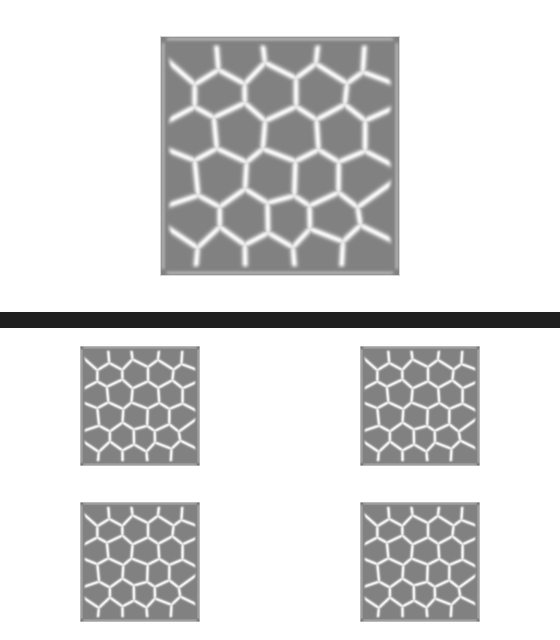
Top: one tile. Bottom: repeated 2 by 2.
Reproduce this pattern procedurally as a Shadertoy shader.

```glsl
const float SIDE = 0.765;            // panel side in canvas heights
const vec2 GRID = vec2(5.0, 6.0);    // cells across and up

vec2 hash2(vec2 p) {
    return fract(sin(vec2(dot(p, vec2(127.1, 311.7)), dot(p, vec2(269.5, 183.3)))) * 43758.5);
}

// Jittered seed in staggered rows, relative to the panel centre
vec2 seedPoint(int index) {
    vec2 cell = vec2(index % 5, index / 5);
    vec2 stagger = vec2(0.4 * mod(cell.y, 2.0) - 0.2, 0.0);
    vec2 jitter = (hash2(cell + 3.0) - 0.5) * 0.3;
    return ((cell + 0.5 + stagger + jitter) / GRID - 0.5) * SIDE;
}

float bell(float x, float width) {
    x /= width;
    return exp(-x * x);
}

// x: distance to the nearest cell wall, y: distance to the nearest junction
vec2 cellWalls(vec2 p) {
    vec3 nearest = vec3(9.0);        // three smallest seed distances, sorted
    vec2 home = vec2(0.0);
    for (int i = 0; i < 30; i++) {
        vec2 seed = seedPoint(i);
        float d = distance(p, seed);
        if (d < nearest.x) {
            nearest = vec3(d, nearest.xy);
            home = seed;
        } else if (d < nearest.y) {
            nearest.yz = vec2(d, nearest.y);
        } else {
            nearest.z = min(nearest.z, d);
        }
    }
    float wall = 9.0;
    for (int i = 0; i < 30; i++) {
        vec2 across = seedPoint(i) - home;
        float span = length(across);
        if (span > 0.001) {
            wall = min(wall, dot(home + 0.5 * across - p, across / span));
        }
    }
    return vec2(wall, (nearest.z - nearest.x) / 1.5);
}

void mainImage(out vec4 fragColor, in vec2 fragCoord) {
    vec2 p = (fragCoord - 0.5 * iResolution.xy) / iResolution.y;
    vec2 inset = 0.5 * SIDE - abs(p);
    float border = min(inset.x, inset.y);

    // Soft bright walls, dimmer at junctions and fading before the frame
    vec2 walls = cellWalls(p);
    float ridge = bell(walls.x, 0.0108) * (1.0 - 0.13 * bell(walls.y, 0.012));
    ridge *= smoothstep(0.017, 0.04, border);

    // Faint light band along each side, open at the corners
    vec2 open = smoothstep(0.01, 0.03, inset.yx);
    float band = bell(inset.x - 0.008, 0.007) * open.x
               + bell(inset.y - 0.008, 0.007) * open.y;

    float panel = 0.505 + 0.46 * ridge + 0.15 * band;

    // White margin, so opposite canvas edges always meet
    float inside = clamp(border * iResolution.y + 0.5, 0.0, 1.0);
    fragColor = vec4(vec3(mix(1.0, panel, inside)), 1.0);
}
```
